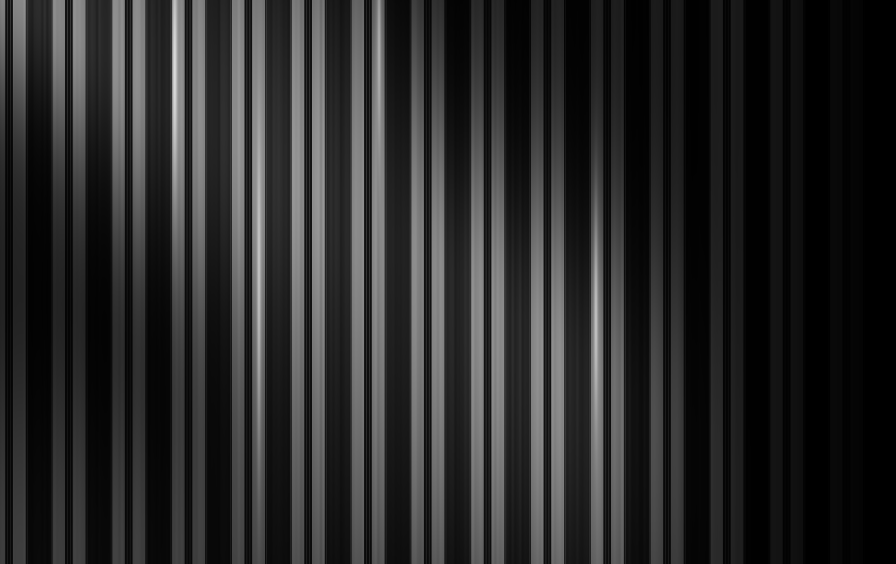
Reproduce this pattern procedurally as a WebGL 2 fragment shader.

```glsl
#version 300 es
precision highp float;
// Brushed dark wall of paired grey vertical stripes, about fifteen repeats across.
// Each cell is built from box-filtered bands, then lit by a soft diagonal beam
// with a few narrow vertical glints and fine vertical grain.
uniform vec2 u_resolution;
out vec4 fragColor;

// Layout: repeats across the canvas; bands as (start, end) within one cell
const float REPEATS = 14.98;
const float PHASE = 0.683;
const vec2 LEFT_STRIPE = vec2(0.195, 0.404);
const vec2 RIGHT_STRIPE = vec2(0.533, 0.747);
const vec2 GAP = vec2(0.404, 0.533);
const float HAIRLINE_WIDTH = 0.014;
const float HAIRLINES[4] = float[4](0.168, 0.437, 0.487, 0.766);

// Tones
const vec3 TINT = vec3(1.0);
const float PANEL_GAIN = 0.52;
const float GAP_GAIN = 0.12;
const float HAIRLINE_GAIN = 0.45;

// Lighting
const float BEAM_POWER = 0.42;
const float BEAM_START = -0.05;
const float BEAM_SLOPE = 1.1;
const float FLOOR_GLOW = 0.12;
const float GLINT_POWER = 0.24;
const float GLINT_WIDTH = 0.0022;
const float GRAIN_COLUMNS = 360.0;
const float GRAIN_AMOUNT = 0.14;
const float REPEAT_VARIATION = 0.08;

// Glints: x, centre depth from the top, half length
const vec3 GLINTS[4] = vec3[4](
  vec3(0.195, 0.12, 0.22), vec3(0.289, 0.55, 0.30),
  vec3(0.423, 0.06, 0.20), vec3(0.665, 0.54, 0.20));

float hash(float n) {
  return fract(sin(n * 12.9898) * 43758.5453);
}

float noise(float x) {
  float i = floor(x);
  return mix(hash(i), hash(i + 1.0), smoothstep(0.0, 1.0, x - i));
}

// Fraction of a pixel of width w at x that lies inside the band
float coverage(float x, vec2 band, float w) {
  float overlap = min(band.y, x + 0.5 * w) - max(band.x, x - 0.5 * w);
  return clamp(overlap / w, 0.0, 1.0);
}

// Diagonal beam, ambient light and a glow near the lower left; p.y grows downward
float lighting(vec2 p) {
  float offset = p.y - (BEAM_START + BEAM_SLOPE * p.x);
  float above = mix(0.42, 0.25, smoothstep(0.38, 0.50, p.x));
  float below = mix(0.16, 0.40, smoothstep(0.0, 0.42, p.x));
  float spread = offset < 0.0 ? above : below;
  float beam = exp(-0.5 * offset * offset / (spread * spread));
  beam *= 1.0 - smoothstep(0.60, 0.86, p.x);

  float ambient = mix(0.14, 0.09, p.x) * (1.0 - smoothstep(0.80, 1.02, p.x));
  float glow = smoothstep(0.5, 1.0, p.y) * (1.0 - smoothstep(0.15, 0.75, p.x));
  return ambient + BEAM_POWER * beam + FLOOR_GLOW * glow;
}

// Bright narrow cores with a faint halo
float glints(vec2 p) {
  float total = 0.0;
  for (int i = 0; i < 4; i++) {
    float d = abs(p.x - GLINTS[i].x) / GLINT_WIDTH;
    float fall = (p.y - GLINTS[i].y) / GLINTS[i].z;
    float profile = exp(-d * d) + 0.35 * exp(-0.5 * d);
    total += profile * exp(-fall * fall);
  }
  return total * GLINT_POWER;
}

void main() {
  vec2 p = gl_FragCoord.xy / u_resolution;
  p.y = 1.0 - p.y;
  float column = p.x * REPEATS - PHASE;
  float x = fract(column);
  float pixel = REPEATS / u_resolution.x;

  // Band coverage in the cell
  float stripes = coverage(x, LEFT_STRIPE, pixel) + coverage(x, RIGHT_STRIPE, pixel);
  float gap = coverage(x, GAP, pixel);
  float lines = 0.0;
  for (int i = 0; i < 4; i++) {
    vec2 band = HAIRLINES[i] + vec2(0.0, HAIRLINE_WIDTH);
    lines += coverage(x, band, pixel);
  }

  // Light with per-repeat and brushed variation
  float light = lighting(p);
  light *= 1.0 + REPEAT_VARIATION * (hash(floor(column) + 7.0) - 0.5);
  float grain = noise(p.x * GRAIN_COLUMNS) - 0.5;

  // Panels respond only to strong light, stripes respond evenly
  float panel = PANEL_GAIN * light * light * (1.0 + 3.0 * GRAIN_AMOUNT * grain);
  float stripe = light * (1.0 + GRAIN_AMOUNT * grain) + glints(p);
  float tone = mix(panel, GAP_GAIN * light, gap);
  tone = mix(tone, stripe, min(stripes, 1.0));
  tone = mix(tone, HAIRLINE_GAIN * light, min(lines, 1.0));

  fragColor = vec4(TINT * clamp(tone, 0.0, 1.0), 1.0);
}
```
